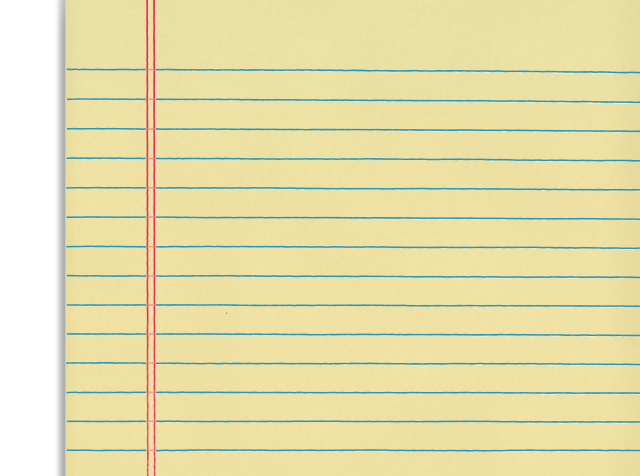
A Shadertoy shader for this pattern:

```glsl
// A yellow ruled writing pad: fourteen slightly sagging blue rules cross a
// double red margin, and the sheet's left edge casts a soft grey shadow.
// Rules come from a loop of curve distances; value noise roughens the ink.

float hash(vec2 p) {
    return fract(sin(dot(p, vec2(127.1, 311.7))) * 43758.5453);
}

float noise(vec2 p) {
    vec2 i = floor(p), f = fract(p);
    f = f * f * (3.0 - 2.0 * f);
    return mix(mix(hash(i), hash(i + vec2(1, 0)), f.x),
               mix(hash(i + vec2(0, 1)), hash(i + vec2(1, 1)), f.x), f.y);
}

// Antialiased coverage of a stroke, from centre distance and half width
float stroke(float d, float halfWidth, float px) {
    return clamp((halfWidth - abs(d)) / px + 0.5, 0.0, 1.0);
}

void mainImage(out vec4 fragColor, in vec2 fragCoord) {
    // Canvas heights, measured from the upper left corner
    float px = 1.0 / iResolution.y;
    vec2 p = vec2(fragCoord.x, iResolution.y - fragCoord.y) * px;
    float across = (p.x - 0.1375) / 1.21;

    // Paper: faint mottling, fine grain and darker side edges
    vec3 paper = mix(vec3(0.921, 0.880, 0.645), vec3(0.936, 0.882, 0.638),
                     smoothstep(0.05, 0.5, p.y));
    paper += 0.012 * (noise(p * 9.0) - 0.5) + 0.016 * (noise(p * 260.0) - 0.5);
    paper -= 0.025 * smoothstep(0.93, 1.0, across);
    paper -= 0.02 * (1.0 - smoothstep(0.0, 0.025, across));
    vec3 color = paper;

    // Blue rules: spacing tightens and the sag to the right eases downward
    float marginX = 0.3165 + 0.001 * p.y;
    float inMargin = stroke(p.x - marginX, 0.0105, px);
    float crossing = 0.0;
    for (int i = 0; i < 14; i++) {
        float n = float(i);
        float sag = mix(0.0062, 0.0009, n / 13.0) * across * mix(0.35, 1.0, across);
        float wobble = 0.0012 * (noise(vec2(p.x * 9.0, n * 7.3)) - 0.5)
                     + 0.0008 * (noise(vec2(p.x * 120.0, n * 3.7)) - 0.5);
        float d = p.y - (0.1461 + 0.0623 * n - 0.00006 * n * n + sag + wobble);

        // Pale flecks where the ink missed, mostly toward the right
        float fleck = smoothstep(0.5, 0.85, noise(vec2(p.x * 85.0, n * 5.1)));
        color = mix(color, vec3(0.97, 0.97, 0.88), stroke(d - 0.0026, 0.0011, px)
                    * fleck * (0.15 + 0.6 * smoothstep(0.3, 0.9, across)));

        float grain = noise(vec2(p.x * 190.0, n * 11.9));
        float ink = stroke(d, 0.00135 + 0.0005 * grain, px);
        ink *= smoothstep(0.0, px, p.x - 0.1382 - 0.002 * hash(vec2(n, 4.0)));
        vec3 blue = mix(vec3(0.03, 0.52, 0.74), vec3(0.13, 0.62, 0.80), grain);
        color = mix(color, blue, ink * (1.0 - inMargin) * (0.86 + 0.14 * grain));
        crossing = max(crossing, ink * inMargin);
    }

    // Double red margin, paler toward the foot, with orange crossings
    float side = abs(p.x - marginX) - 0.0072;
    side += 0.0007 * (noise(vec2(p.y * 150.0, step(marginX, p.x) * 8.0)) - 0.5);
    float wear = noise(vec2(p.y * 170.0, step(marginX, p.x) * 5.0 + 2.0));
    float red = stroke(side, 0.00185 - 0.0003 * p.y, px);
    red *= 1.0 - wear * mix(0.1, 0.4, smoothstep(0.6, 1.0, p.y));
    color = mix(color, vec3(0.94, 0.57, 0.46), crossing * 0.8);
    color = mix(color, mix(vec3(0.88, 0.16, 0.37), vec3(0.95, 0.40, 0.40), crossing), red);

    // One tiny speck in the paper
    float speck = stroke(length(p - vec2(0.476, 0.658)), 0.0014, px);
    color = mix(color, vec3(0.42, 0.40, 0.30), speck * 0.7);

    // White backing and the shadow beside the sheet
    float shade = smoothstep(0.113, 0.137, p.x) * mix(0.8, 1.0, smoothstep(0.0, 0.06, p.y));
    vec3 backing = mix(vec3(1.0), vec3(0.66, 0.68, 0.70), shade);
    float sheet = clamp((p.x - 0.1373) / px + 0.5, 0.0, 1.0);
    fragColor = vec4(mix(backing, color, sheet), 1.0);
}
```
